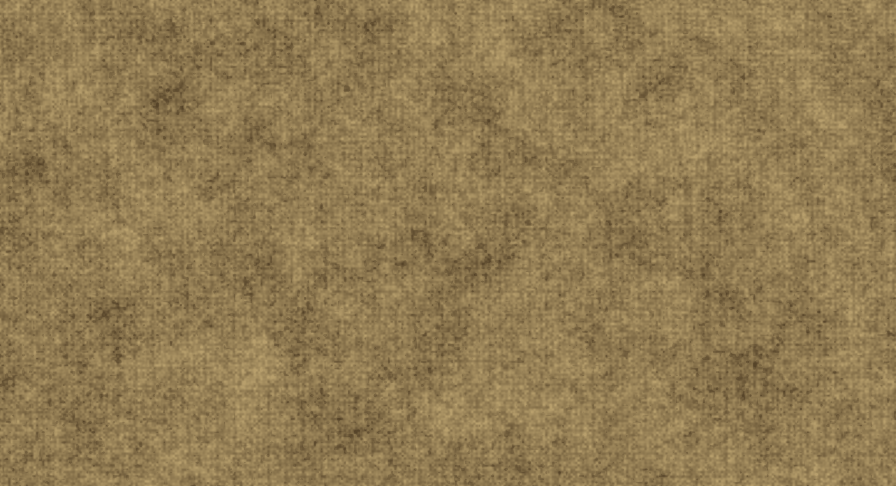
Write a Shadertoy shader that draws this texture.

```glsl
const vec3 SHADOW_TAN = vec3(0.48, 0.40, 0.26);
const vec3 LIGHT_TAN = vec3(0.64, 0.55, 0.37);
const float TAU = 6.2831853;

float hash(vec2 p) {
    return fract(sin(dot(p, vec2(127.1, 311.7))) * 43758.5453);
}

// Smooth value noise, centred on zero
float noise(vec2 p) {
    vec2 cell = floor(p);
    vec2 f = fract(p);
    f = f * f * (3.0 - 2.0 * f);
    float low = mix(hash(cell), hash(cell + vec2(1.0, 0.0)), f.x);
    float high = mix(hash(cell + vec2(0.0, 1.0)), hash(cell + vec2(1.0, 1.0)), f.x);
    return mix(low, high, f.y) - 0.5;
}

// Cloudy stains, with each octave turned to hide the lattice
float stains(vec2 p, float scale, float persistence) {
    mat2 turn = mat2(0.8, 0.6, -0.6, 0.8);
    vec2 q = turn * p * scale;
    float sum = 0.0;
    float weight = 1.0;
    for (int i = 0; i < 4; i++) {
        sum += weight * noise(q);
        q = turn * q * 2.03 + vec2(17.3, 9.1);
        weight *= persistence;
    }
    return sum;
}

// Crossing threads with a slight wobble
float weave(vec2 p, float threads) {
    vec2 wobble = 0.35 * vec2(noise(p * 19.0), noise(p * 19.0 + 41.0));
    vec2 wave = cos(TAU * (p * threads + wobble));
    return 0.55 * wave.x + 0.45 * wave.y + 0.25 * wave.x * wave.y;
}

// Uneven thickness along single threads
float slubs(vec2 p, float along, float across) {
    return noise(p * vec2(along, across)) + noise(p * vec2(across, along) + 63.0);
}

// Sparse dark pits, denser inside the stains
float pits(vec2 p, float scale, float stain) {
    float depth = -noise(p * scale + 23.0) - 0.22 * stain;
    return smoothstep(0.24, 0.46, depth);
}

void mainImage(out vec4 fragColor, in vec2 fragCoord) {
    vec2 p = fragCoord / iResolution.y;

    float stain = stains(p, 7.5, 0.9);
    float grain = 0.65 * noise(p * 112.0 + 7.0) + 0.85 * noise(p * 210.0 + 31.0);

    // Layer the cloth from broad stains to fine detail
    float tone = 0.60 + 0.43 * stain + grain;
    tone += 0.17 * weave(p, 84.0);
    tone += 0.22 * slubs(p, 18.0, 140.0);
    tone -= 0.55 * pits(p, 145.0, stain);

    vec3 cloth = mix(SHADOW_TAN, LIGHT_TAN, clamp(tone, -0.9, 1.5));
    fragColor = vec4(cloth, 1.0);
}
```
